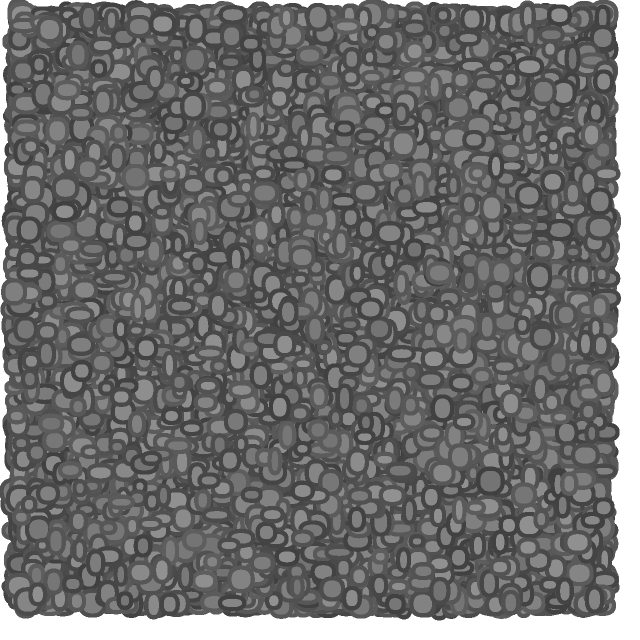
A Shadertoy shader for this pattern:

```glsl
// Draws a square heap of small grey pebbles, each a pale core in a dark rim.
// Pebbles are scattered on a jittered grid, several to a cell; at every sample
// the covering pebble with the highest random rank is the one that shows.

#define FIELD_CORNER vec2(0.022, 0.052)  // lower left of the pebble centres
#define FIELD_SIZE 0.927                 // side of the square of centres
#define CELLS 38                         // grid cells per side
#define PER_CELL 8                       // pebbles per cell
#define CORE_MIN 0.0048                  // core half-axes
#define CORE_MAX 0.0165
#define RIM_WIDTH 0.0066
#define ROUNDNESS 2.4                    // 2 is an ellipse, more is boxier
#define RIM_TONES vec2(0.25, 0.37)
#define CORE_TONES vec2(0.45, 0.57)
#define AA 2                             // samples per pixel side

// Integer hash (PCG style): three random values in 0..1.
vec3 hash3(ivec3 key) {
    uvec3 v = uvec3(key) * 1664525u + 1013904223u;
    v.x += v.y * v.z; v.y += v.z * v.x; v.z += v.x * v.y;
    v ^= v >> 16u;
    v.x += v.y * v.z; v.y += v.z * v.x; v.z += v.x * v.y;
    return vec3(v >> 8u) / 16777216.0;
}

// True inside a superellipse with the given half-axes.
bool insideOval(vec2 offset, vec2 halfAxes) {
    vec2 q = pow(abs(offset) / halfAxes + 1e-5, vec2(ROUNDNESS));
    return q.x + q.y < 1.0;
}

// Grey tone of the topmost pebble at a point, or white where there is none.
float pebbleTone(vec2 point) {
    float cellSize = FIELD_SIZE / float(CELLS);
    vec2 local = point - FIELD_CORNER;
    ivec2 home = ivec2(floor(local / cellSize));
    float reach = CORE_MAX + RIM_WIDTH;
    float topRank = -1.0;
    float tone = 1.0;

    for (int y = -1; y <= 1; y++)
    for (int x = -1; x <= 1; x++) {
        ivec2 cell = home + ivec2(x, y);
        if (min(cell.x, cell.y) < 0 || max(cell.x, cell.y) >= CELLS) continue;

        for (int i = 0; i < PER_CELL; i++) {
            // Place and rank; skip pebbles too far off or already covered.
            vec3 place = hash3(ivec3(cell, i));
            vec2 offset = local - (vec2(cell) + place.xy) * cellSize;
            if (place.z <= topRank) continue;
            if (max(abs(offset.x), abs(offset.y)) > reach) continue;

            // Width and height vary independently.
            vec3 form = hash3(ivec3(cell, i + PER_CELL));
            vec2 core = mix(vec2(CORE_MIN), vec2(CORE_MAX), form.xy);
            if (!insideOval(offset, core + RIM_WIDTH)) continue;

            topRank = place.z;
            float shade = hash3(ivec3(cell, i + 2 * PER_CELL)).x;
            tone = insideOval(offset, core)
                ? mix(CORE_TONES.x, CORE_TONES.y, shade)
                : mix(RIM_TONES.x, RIM_TONES.y, form.z);
        }
    }
    return tone;
}

void mainImage(out vec4 fragColor, in vec2 fragCoord) {
    float canvas = min(iResolution.x, iResolution.y);
    float tone = 0.0;

    // Average a small grid of samples to smooth the edges.
    for (int j = 0; j < AA; j++)
    for (int i = 0; i < AA; i++) {
        vec2 shift = (vec2(i, j) + 0.5) / float(AA) - 0.5;
        tone += pebbleTone((fragCoord + shift) / canvas);
    }
    fragColor = vec4(vec3(tone / float(AA * AA)), 1.0);
}
```
